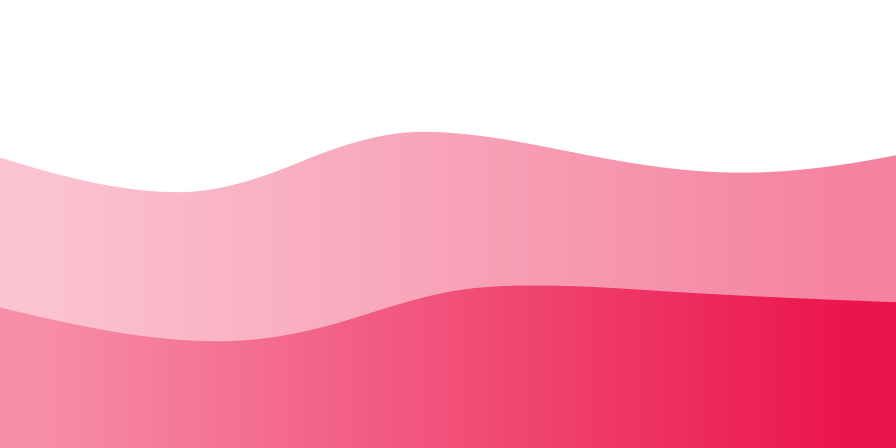
This background is drawn by a Shadertoy shader. Its source:

```glsl
// Two layered pink waves on white: a pale translucent one behind a vivid one.
// Each crest is a smooth cubic Hermite curve through a few knots, and both
// layers share one horizontal gradient from soft pink to crimson.

const vec3 PAPER = vec3(1.0);
const vec3 SOFT_PINK = vec3(0.969, 0.553, 0.655);
const vec3 CRIMSON = vec3(0.922, 0.078, 0.298);
const float GRADIENT_START = 0.05;
const float GRADIENT_END = 0.95;
const float BACK_OPACITY = 0.53;
const float FRONT_OPACITY = 1.0;

// Crest knots: x, height and slope, in fractions of the canvas
const int KNOTS = 7;
const vec3 BACK_CREST[KNOTS] = vec3[KNOTS](
    vec3(0.0, 0.6484, -0.62),
    vec3(0.1992, 0.5711, 0.0),
    vec3(0.3333, 0.6372, 0.82),
    vec3(0.4714, 0.7057, 0.0),
    vec3(0.6510, 0.6555, -0.39),
    vec3(0.8268, 0.6146, 0.0),
    vec3(1.0, 0.6536, 0.40));
const vec3 FRONT_CREST[KNOTS] = vec3[KNOTS](
    vec3(0.0, 0.3138, -0.48),
    vec3(0.2435, 0.2383, 0.0),
    vec3(0.3906, 0.2872, 0.62),
    vec3(0.5, 0.3482, 0.38),
    vec3(0.5977, 0.3628, 0.0),
    vec3(0.7813, 0.3451, -0.11),
    vec3(1.0, 0.3255, -0.07));

// Cubic Hermite curve between two knots
float hermite(vec3 a, vec3 b, float x) {
    float span = b.x - a.x;
    float t = (x - a.x) / span;
    float s = 1.0 - t;
    return mix(a.y, b.y, t * t * (3.0 - 2.0 * t))
         + span * t * s * (a.z * s - b.z * t);
}

// Height of the crest at x
float crestHeight(vec3 knots[KNOTS], float x) {
    float height = knots[0].y;
    for (int i = 0; i < KNOTS - 1; i++) {
        if (x >= knots[i].x) height = hermite(knots[i], knots[i + 1], x);
    }
    return height;
}

// Antialiased coverage of the area below a crest
float below(float height, float y) {
    return clamp(0.5 + (height - y) * iResolution.y, 0.0, 1.0);
}

void mainImage(out vec4 fragColor, in vec2 fragCoord) {
    vec2 uv = fragCoord / iResolution.xy;

    // Shared horizontal gradient
    float blend = clamp((uv.x - GRADIENT_START) / (GRADIENT_END - GRADIENT_START), 0.0, 1.0);
    vec3 waveColor = mix(SOFT_PINK, CRIMSON, blend);

    // Layers from back to front
    float back = below(crestHeight(BACK_CREST, uv.x), uv.y);
    float front = below(crestHeight(FRONT_CREST, uv.x), uv.y);
    vec3 color = mix(PAPER, waveColor, back * BACK_OPACITY);
    color = mix(color, waveColor, front * FRONT_OPACITY);

    fragColor = vec4(color, 1.0);
}
```
